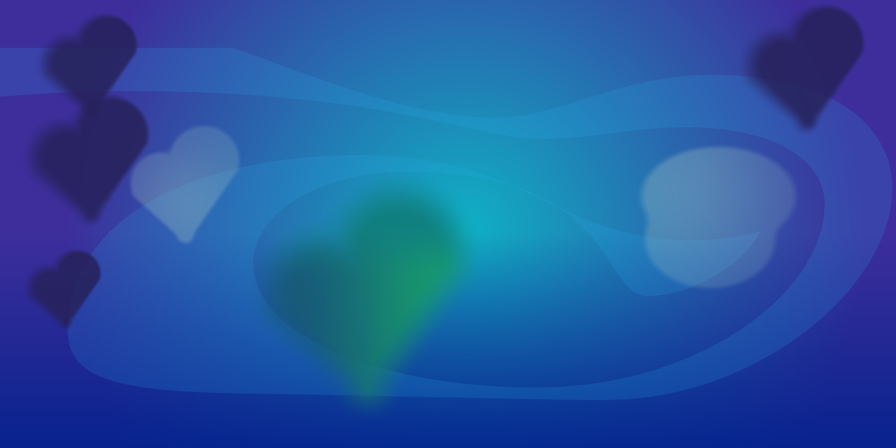
This background is drawn by a Shadertoy shader. Its source:

```glsl
// Teal glow on violet with a spiral ribbon and soft, tilted translucent hearts.
#define GLOW_CENTER vec2(1.04, 0.49)
#define GLOW_RADIUS 0.89
#define GLOW_COLOR vec3(0.06, 0.69, 0.77)
#define EDGE_COLOR vec3(0.24, 0.18, 0.61)
#define FLOOR_COLOR vec3(0.0, 0.13, 0.55)
#define RIBBON_TINT vec4(0.15, 0.70, 0.95, 0.16)
#define DARK_TINT vec4(0.15, 0.13, 0.35, 0.86)
#define PALE_TINT vec4(0.55, 0.70, 0.75, 0.45)
#define CURVE_STEPS 20

// Path state: pen position, even-odd side, squared distance to the outline
vec2 pen;
float side, nearest;

void lineTo(vec2 p, vec2 end) {
    vec2 edge = end - pen, toP = p - pen;
    float h = clamp(dot(toP, edge) / max(dot(edge, edge), 1e-9), 0.0, 1.0);
    vec2 offset = toP - edge * h;
    nearest = min(nearest, dot(offset, offset));
    if ((pen.y > p.y) != (end.y > p.y) && toP.x < edge.x * toP.y / edge.y) side = -side;
    pen = end;
}

void curveTo(vec2 p, vec2 b, vec2 c, vec2 d) {
    vec2 a = pen;
    for (int i = 1; i <= CURVE_STEPS; i++) {
        float t = float(i) / float(CURVE_STEPS), s = 1.0 - t;
        lineTo(p, s * s * s * a + 3.0 * s * t * (s * b + t * c) + t * t * t * d);
    }
}

// Signed distance to the ribbon, negative inside
float ribbon(vec2 p) {
    vec2 start = vec2(-0.05, 0.893);
    pen = start;
    side = 1.0;
    nearest = 1e3;
    // Outer edge, winding clockwise into the spiral
    lineTo(p, vec2(0.521, 0.893));
    curveTo(p, vec2(0.677, 0.839), vec2(0.911, 0.737), vec2(1.107, 0.737));
    curveTo(p, vec2(1.25, 0.737), vec2(1.38, 0.833), vec2(1.589, 0.833));
    curveTo(p, vec2(1.849, 0.833), vec2(1.992, 0.727), vec2(1.992, 0.578));
    curveTo(p, vec2(1.992, 0.362), vec2(1.693, 0.107), vec2(1.354, 0.107));
    curveTo(p, vec2(1.224, 0.107), vec2(0.859, 0.117), vec2(0.521, 0.122));
    curveTo(p, vec2(0.26, 0.128), vec2(0.151, 0.154), vec2(0.151, 0.263));
    curveTo(p, vec2(0.151, 0.505), vec2(0.417, 0.654), vec2(0.807, 0.654));
    curveTo(p, vec2(1.172, 0.654), vec2(1.25, 0.464), vec2(1.536, 0.464));
    curveTo(p, vec2(1.602, 0.464), vec2(1.654, 0.471), vec2(1.698, 0.484));
    // Inner edge, unwinding back to the left
    curveTo(p, vec2(1.654, 0.401), vec2(1.536, 0.339), vec2(1.445, 0.339));
    curveTo(p, vec2(1.341, 0.339), vec2(1.38, 0.617), vec2(0.911, 0.617));
    curveTo(p, vec2(0.703, 0.617), vec2(0.565, 0.518), vec2(0.565, 0.414));
    curveTo(p, vec2(0.565, 0.245), vec2(0.859, 0.135), vec2(1.198, 0.135));
    curveTo(p, vec2(1.563, 0.135), vec2(1.841, 0.349), vec2(1.841, 0.544));
    curveTo(p, vec2(1.841, 0.648), vec2(1.719, 0.716), vec2(1.536, 0.716));
    curveTo(p, vec2(1.406, 0.716), vec2(1.328, 0.69), vec2(1.203, 0.69));
    curveTo(p, vec2(1.068, 0.69), vec2(0.859, 0.797), vec2(0.286, 0.797));
    curveTo(p, vec2(0.182, 0.797), vec2(0.06, 0.79), vec2(-0.05, 0.78));
    lineTo(p, start);
    return side * sqrt(nearest);
}

float smoothMin(float a, float b, float k) {
    float h = max(k - abs(a - b), 0.0) / k;
    return min(a, b) - 0.25 * h * h * k;
}

// Tapered stroke from a lobe down to the tip of a heart
float taper(vec2 p, vec2 lobe, float radius) {
    vec2 axis = vec2(0.0, -0.47) - lobe;
    float h = clamp(dot(p - lobe, axis) / dot(axis, axis), 0.0, 1.0);
    return length(p - lobe - axis * h) - mix(radius, 0.06, h);
}

// Tilted heart of unit width
float heart(vec2 p) {
    return smoothMin(taper(p, vec2(0.17, 0.2), 0.32), taper(p, vec2(-0.22, 0.0), 0.28), 0.06);
}

float ellipse(vec2 p, vec2 radii) {
    return (length(p / radii) - 1.0) * min(radii.x, radii.y);
}

float fill(float d, float blur) {
    return 1.0 - smoothstep(-blur, blur, d);
}

void mainImage(out vec4 fragColor, in vec2 fragCoord) {
    vec2 p = (fragCoord - 0.5 * iResolution.xy) / iResolution.y + vec2(1.0, 0.5);
    float pixel = 1.0 / iResolution.y;

    // Radial glow sinking into a deep blue floor
    vec3 color = mix(GLOW_COLOR, EDGE_COLOR, min(length(p - GLOW_CENTER) / GLOW_RADIUS, 1.0));
    color = mix(color, FLOOR_COLOR, 0.88 * clamp(1.0 - p.y / 0.48, 0.0, 1.0));
    color = mix(color, RIBBON_TINT.rgb, RIBBON_TINT.a * fill(ribbon(p), 0.8 * pixel));

    // Dark hearts, softer on their left: center and width
    vec3 darkHearts[4] = vec3[4](vec3(0.203, 0.857, 0.208), vec3(0.203, 0.648, 0.26),
                                 vec3(0.146, 0.357, 0.16), vec3(1.802, 0.852, 0.256));
    for (int i = 0; i < 4; i++) {
        vec2 q = (p - darkHearts[i].xy) / darkHearts[i].z;
        float blur = mix(0.12, 0.03, smoothstep(-0.5, 0.4, q.x));
        color = mix(color, DARK_TINT.rgb, DARK_TINT.a * fill(heart(q), blur));
    }

    // Pale heart, brightest low in the middle
    vec2 q = (p - vec2(0.414, 0.591)) / 0.245;
    float sheen = mix(1.0, 0.6, smoothstep(0.0, 0.75, length(q - vec2(0.0, -0.2))));
    color = mix(color, PALE_TINT.rgb, PALE_TINT.a * sheen * fill(heart(q), 0.03));

    // Pale sideways heart made of two lobes
    float lobes = smoothMin(ellipse(p - vec2(1.604, 0.562), vec2(0.172, 0.11)),
                            ellipse(p - vec2(1.585, 0.465), vec2(0.145, 0.108)), 0.02);
    sheen = mix(1.0, 0.5, smoothstep(0.0, 0.3, length(p - vec2(1.52, 0.58))));
    color = mix(color, PALE_TINT.rgb, PALE_TINT.a * sheen * fill(lobes, 0.008));

    // Large blurred heart, shading from slate through teal to green
    q = (p - vec2(0.818, 0.344)) / 0.43;
    vec3 leafColor = mix(vec3(0.09, 0.35, 0.46), vec3(0.09, 0.6, 0.41), smoothstep(-0.4, 0.42, q.x));
    leafColor = mix(leafColor, vec3(0.06, 0.49, 0.48), smoothstep(0.05, 0.4, q.y));
    color = mix(color, leafColor, 0.92 * fill(heart(q), 0.13));

    fragColor = vec4(color, 1.0);
}
```
